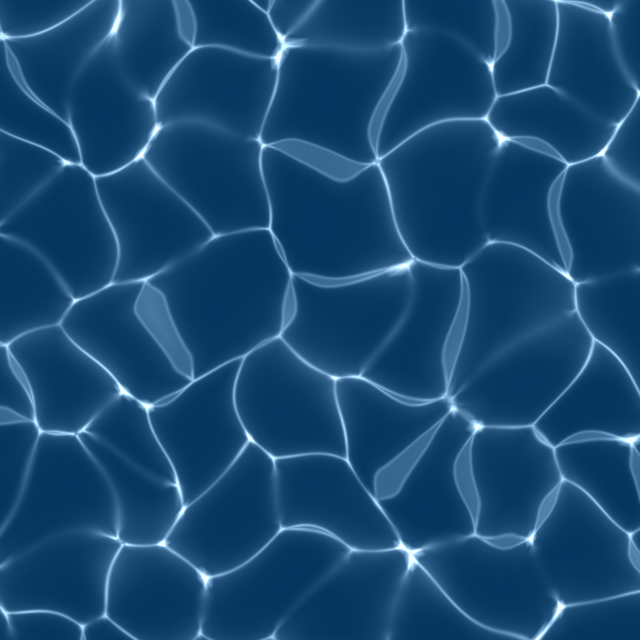
Reproduce this texture procedurally as a Shadertoy shader.

```glsl
const int SIDE = 5;
const int COUNT = SIDE * SIDE;
const float CELLS = 6.8;
const float LINE_WIDTH = 0.019;
const vec3 DEEP_WATER = vec3(0.014, 0.207, 0.367);
const vec3 LIGHT_TINT = vec3(1.0, 0.99, 0.98);

vec2 hash2(vec2 p) {
    vec2 q = vec2(dot(p, vec2(127.1, 311.7)), dot(p, vec2(269.5, 183.3)));
    return fract(sin(q) * 43758.55);
}

// Layered sines that bend the straight cell walls
vec2 bend(vec2 p) {
    vec2 slow = sin(p.yx * 2.3 + vec2(0.7, 2.9) + 0.6 * p);
    vec2 quick = sin(p.yx * 4.9 + vec2(4.1, 1.3) - 1.3 * p);
    return p + 0.14 * slow + 0.055 * quick;
}

// Smooth variation from 0 to 1
float ripple(vec2 p) {
    float a = sin(p.x * 2.3 + 1.7 * sin(p.y * 1.1));
    float b = sin(p.y * 2.9 + 1.4 * sin(p.x * 1.7 + 2.0));
    return 0.5 + 0.25 * (a + b);
}

float bell(float x, float width) {
    float r = x / width;
    return exp(-r * r);
}

float smoothMin(float a, float b, float blend) {
    float h = max(blend - abs(a - b), 0.0) / blend;
    return min(a, b) - 0.25 * blend * h * h;
}

// One filament: a soft line that may open into a filled lens
float filament(float dist, float clearance, vec2 seed, vec2 place) {
    float along = smoothstep(0.0, 0.3, clearance);
    float lens = smoothstep(0.64, 0.7, seed.x);
    float swell = smoothstep(0.0, 0.55, clearance) * mix(0.5, 1.4, ripple(place * 1.9));
    float halfWidth = lens * mix(0.06, 0.14, seed.y) * swell;
    float opened = smoothstep(0.0, 0.05, halfWidth);

    float own = max(lens, mix(0.1, 1.0, smoothstep(0.12, 0.5, seed.x)));
    float strength = mix(0.8, own, along);
    float width = mix(0.08, LINE_WIDTH, smoothstep(0.1, 0.75, strength));

    float d = length(vec2(dist, 1.5 * max(-clearance, 0.0)));
    float outside = d - halfWidth;
    float gleam = mix(0.12, 0.48, ripple(place * 2.7 + 5.0));
    float peak = mix(gleam, 0.13, opened);
    float fill = 0.11 * opened * smoothstep(LINE_WIDTH, -LINE_WIDTH, outside);
    float spread = mix(0.03, 0.12, ripple(place * 0.8 + 3.0));
    float halo = mix(0.14, 0.09, opened) * exp(-max(outside, 0.0) / spread);
    return strength * (peak * bell(outside, width) + halo) + fill;
}

// Bright knots where filaments meet, some with a small facet
float knot(float nearness, float amount) {
    float size = 0.13 * smoothstep(0.5, 0.9, amount);
    float facet = 0.16 * smoothstep(0.03, -0.03, nearness - size);
    float spot = mix(0.08, 0.62, amount) * bell(nearness, 0.065);
    float glow = 0.11 * amount * exp(-nearness * 4.5);
    return facet * smoothstep(0.0, 0.04, size) + spot + glow;
}

// Broad pale veils that lie beside some walls
float veil(float wallGap, float amount) {
    return 0.10 * smoothstep(0.35, 0.9, amount) * exp(-wallGap * 3.5);
}

// Distance past the walls of the other cells, zero at a wall's ends
float wallClearance(vec2 sites[COUNT], vec2 x, int a, int b) {
    float other = 9.0;
    for (int k = 0; k < COUNT; k++) {
        if (k != a && k != b) other = smoothMin(other, length(sites[k] - x), 0.18);
    }
    return other - length(sites[a] - x);
}

float caustics(vec2 p) {
    vec2 base = floor(p);
    vec2 sites[COUNT];
    vec2 ids[COUNT];
    vec3 nearest = vec3(9.0);
    int home = 0;

    // Scatter sites and keep the three nearest distances
    for (int i = 0; i < COUNT; i++) {
        vec2 id = base + vec2(i % SIDE, i / SIDE) - 2.0;
        ids[i] = id;
        sites[i] = id + 0.04 + 0.92 * hash2(id) - p;
        float d = length(sites[i]);
        if (d < nearest.x) {
            nearest = vec3(d, nearest.xy);
            home = i;
        } else if (d < nearest.y) {
            nearest = vec3(nearest.x, d, nearest.y);
        } else {
            nearest.z = min(nearest.z, d);
        }
    }

    // Brightest wall around the home cell
    float light = 0.0;
    for (int j = 0; j < COUNT; j++) {
        if (j == home) continue;
        vec2 normal = normalize(sites[j] - sites[home]);
        float dist = dot(0.5 * (sites[home] + sites[j]), normal);
        if (dist > 0.6) continue;
        float clearance = wallClearance(sites, normal * dist, home, j);
        vec2 seed = hash2(ids[home] + ids[j] + 17.3);
        light = max(light, filament(dist, clearance, seed, p));
    }
    light += veil(nearest.y - nearest.x, ripple(p * 1.1 + 8.0));
    return light + knot(nearest.z - nearest.x, ripple(p * 1.6));
}

void mainImage(out vec4 fragColor, in vec2 fragCoord) {
    vec2 uv = fragCoord / iResolution.y;
    float light = caustics(bend(uv * CELLS + 2.0));
    vec3 color = DEEP_WATER + LIGHT_TINT * light;
    fragColor = vec4(min(color, vec3(0.97, 0.99, 1.0)), 1.0);
}
```
